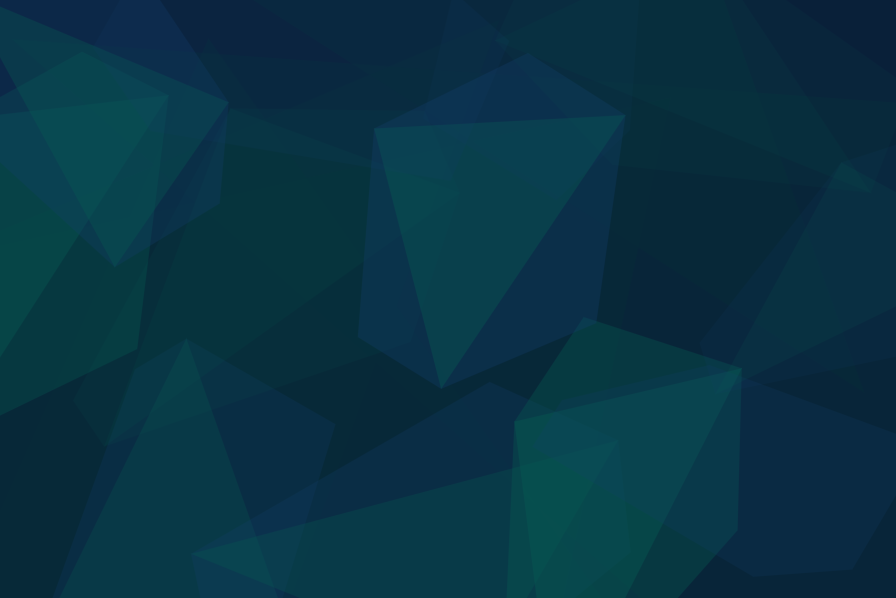
Reproduce this background procedurally as a Shadertoy shader.

```glsl
// Dark navy ground crossed by broad teal wedges, under large translucent shards.
// Each shard is a convex hexagon with its corners on a tilted ellipse; some carry
// a green triangle joining every other corner. All placement is hashed.

const vec3 NAVY = vec3(0.037, 0.125, 0.225);
const vec3 DEEP_TEAL = vec3(0.025, 0.165, 0.220);
const vec3 BLUE_GLASS = vec3(0.070, 0.240, 0.420);
const vec3 GREEN_GLASS = vec3(0.020, 0.360, 0.320);

const int WEDGES = 5;
const float WEDGE_OPACITY = 0.5;
const vec2 WEDGE_HALF_ANGLE = vec2(0.32, 0.62);    // narrowest, widest

const ivec2 SHARD_GRID = ivec2(4, 3);
const float SHARD_JITTER = 0.8;                    // share of a grid cell
const vec2 LONG_RADIUS = vec2(0.27, 0.40);         // in canvas heights
const vec2 SHORT_RADIUS = vec2(0.17, 0.27);
const vec2 SHARD_OPACITY = vec2(0.08, 0.36);
const float GREEN_SHARD_SHARE = 0.25;
const float FACET_SHARE = 0.6;
const float FACET_GAIN = 1.15;                     // facet opacity against its shard

const int SIDES = 6;
const float CORNER_JITTER = 0.75;
const float TAU = 6.28319;

// Sine-free hash of a seed and a salt, 0 to 1.
float rand(float seed, float salt) {
    vec3 h = fract(vec3(seed, salt, seed) * 0.1031);
    h += dot(h, h.yzx + 33.33);
    return fract((h.x + h.y) * h.z);
}

float randIn(vec2 range, float seed, float salt) {
    return mix(range.x, range.y, rand(seed, salt));
}

vec2 rotate(vec2 p, float angle) {
    float c = cos(angle), s = sin(angle);
    return vec2(c * p.x + s * p.y, c * p.y - s * p.x);
}

float coverage(float dist) {
    float blur = 0.75 / iResolution.y;
    return smoothstep(blur, -blur, dist);
}

vec2 corner(int index, vec2 radii, float seed) {
    int k = index % SIDES;
    float turn = float(k) + CORNER_JITTER * rand(seed, 20.0 + float(k));
    float angle = TAU * turn / float(SIDES);
    return radii * vec2(cos(angle), sin(angle));
}

// Signed bound of the polygon joining every stride-th corner.
float polygonDistance(vec2 p, vec2 radii, float seed, int stride) {
    float dist = -1e3;
    for (int i = 0; i < SIDES; i += stride) {
        vec2 a = corner(i, radii, seed);
        vec2 edge = corner(i + stride, radii, seed) - a;
        dist = max(dist, dot(p - a, normalize(vec2(edge.y, -edge.x))));
    }
    return dist;
}

// Wedge opening from a hashed apex roughly towards the middle.
float wedgeDistance(vec2 p, vec2 canvas, float seed, float slot) {
    vec2 apex = canvas * vec2(slot, rand(seed, 1.0));
    vec2 inward = 0.5 * canvas - apex;
    float heading = atan(inward.y, inward.x) + 1.6 * (rand(seed, 2.0) - 0.5);
    float halfAngle = randIn(WEDGE_HALF_ANGLE, seed, 3.0);
    vec2 q = rotate(p - apex, heading);
    return abs(q.y) * cos(halfAngle) - q.x * sin(halfAngle);
}

void mainImage(out vec4 fragColor, in vec2 fragCoord) {
    vec2 p = fragCoord / iResolution.y;
    vec2 canvas = vec2(iResolution.x / iResolution.y, 1.0);
    vec3 color = NAVY;

    // Broad wedges on the ground
    for (int i = 0; i < WEDGES; i++) {
        float seed = float(i) + 71.0;
        float slot = (float(i) + rand(seed, 0.0)) / float(WEDGES);
        float dist = wedgeDistance(p, canvas, seed, slot);
        color = mix(color, DEEP_TEAL, WEDGE_OPACITY * coverage(dist));
    }

    // Glassy shards on a jittered grid
    for (int i = 0; i < SHARD_GRID.x * SHARD_GRID.y; i++) {
        float seed = float(i) + 11.0;
        vec2 cell = vec2(i % SHARD_GRID.x, i / SHARD_GRID.x) + 0.5;
        vec2 jitter = vec2(rand(seed, 1.0), rand(seed, 2.0)) - 0.5;
        vec2 center = canvas * (cell + SHARD_JITTER * jitter) / vec2(SHARD_GRID);
        vec2 radii = vec2(randIn(LONG_RADIUS, seed, 3.0), randIn(SHORT_RADIUS, seed, 4.0));
        vec2 q = rotate(p - center, TAU * rand(seed, 5.0));

        float opacity = randIn(SHARD_OPACITY, seed, 6.0);
        vec3 glass = rand(seed, 7.0) < GREEN_SHARD_SHARE ? GREEN_GLASS : BLUE_GLASS;
        color = mix(color, glass, opacity * coverage(polygonDistance(q, radii, seed, 1)));

        // Green facet inside the shard
        if (rand(seed, 8.0) < FACET_SHARE) {
            float facet = coverage(polygonDistance(q, radii, seed, 2));
            color = mix(color, GREEN_GLASS, FACET_GAIN * opacity * facet);
        }
    }

    fragColor = vec4(color, 1.0);
}
```
